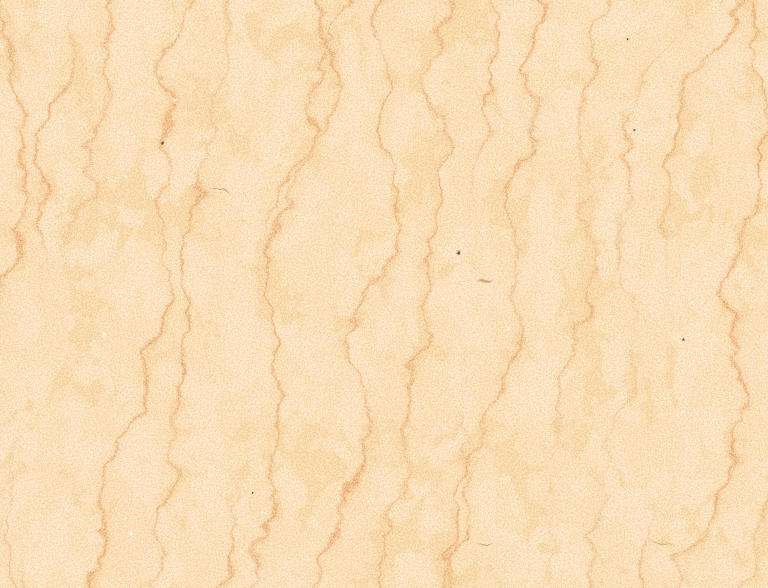
Give the GLSL for this texture, as a Shadertoy shader.

```glsl
// Cream marble with thin, jagged, peach veins that run from top to bottom.
// Veins are noisy curves drawn in a loop; pale patches are thresholded gradient
// noise held back near the veins; fine grain, specks and short cracks lie on top.

#define VEIN_SPACING 0.090
#define VEIN_SLANT   0.11
#define VEIN_WIDTH   0.0031
#define VEIN_DEPTH   0.72
#define HALO_WIDTH   0.009
#define PATCH_SCALE  vec2(10.5, 7.0)
#define PATCH_EDGE   0.05
#define GRAIN_SCALE  410.0
#define GRAIN_DEPTH  0.108
#define SPECK_SHARE  0.06
#define CRACK_SHARE  0.07

const int  VEIN_COUNT = 20;
const vec3 TAN   = vec3(0.971, 0.854, 0.673);
const vec3 CREAM = vec3(0.979, 0.876, 0.722);
const vec3 PALE  = vec3(0.983, 0.888, 0.752);
const vec3 HONEY = vec3(0.957, 0.810, 0.610);
const vec3 PEACH = vec3(0.920, 0.685, 0.480);
const vec3 BROWN = vec3(0.700, 0.470, 0.290);
const vec3 SOOT  = vec3(0.230, 0.200, 0.190);

// Two random values in 0..1 from an integer cell
vec2 hash2(vec2 cell) {
    uvec2 u = uvec2(ivec2(cell)) * uvec2(1597u, 3571u);
    uint h = (u.x ^ (u.y * 7919u)) * 40503u;
    h = (h ^ (h >> 15)) * 73471u;
    h = (h ^ (h >> 13)) * 92821u;
    h ^= h >> 16;
    return vec2(float(h & 65535u), float(h >> 16)) / 65535.0;
}

float cornerSlope(vec2 cell, vec2 offset) {
    float a = 6.2832 * hash2(cell).x;
    return dot(vec2(cos(a), sin(a)), offset);
}

// Gradient noise, about -0.7..0.7
float noise(vec2 p) {
    vec2 i = floor(p), f = p - i;
    vec2 u = f * f * f * (f * (f * 6.0 - 15.0) + 10.0);
    vec2 e = vec2(1.0, 0.0);
    return mix(mix(cornerSlope(i, f), cornerSlope(i + e, f - e), u.x),
               mix(cornerSlope(i + e.yx, f - e.yx), cornerSlope(i + 1.0, f - 1.0), u.x), u.y);
}

// x: vein core, y: soft stain around it
vec2 veins(vec2 p) {
    vec2 result = vec2(0.0);
    float jag = 0.034 * noise(p * vec2(8.0, 11.0)) + 0.018 * noise(p * vec2(20.0, 29.0) + 40.0)
              + 0.008 * noise(p * vec2(45.0, 62.0) + 80.0) + 0.003 * noise(p * 150.0);
    for (int k = 0; k < VEIN_COUNT; k++) {
        float id = float(k), row = id * 5.0 + 0.5;
        float x = (id - 2.5 + 0.7 * hash2(vec2(id, 91.0)).x) * VEIN_SPACING;
        x += VEIN_SLANT * (p.y - 0.5);
        x += 0.10 * noise(vec2(p.y * 1.7, row)) + 0.06 * noise(vec2(p.y * 4.3 + 30.0, row));
        float d = p.x + jag - x;
        float swell = noise(vec2(p.y * 6.0 + 60.0, row));
        float strength = smoothstep(-0.55, 0.15, noise(vec2(p.y * 2.3 + 90.0, row)));
        strength *= 0.85 + 0.7 * noise(vec2(p.y * 17.0 + 150.0, row));
        float core = exp(-pow(d / (VEIN_WIDTH * (1.0 + 0.8 * swell)), 2.0));
        float side = 1.0 + 1.8 * swell * sign(d);
        float halo = exp(-abs(d) / (HALO_WIDTH * max(side, 0.3)));
        result = max(result, strength * vec2(core, halo));
    }
    return result;
}

// Tan ground with lobed cream and pale patches, faintly rimmed
vec3 ground(vec2 p, float stain) {
    vec2 q = p + 0.016 * vec2(noise(p * 14.0 + 20.0), noise(p * 14.0 + 50.0));
    float lobes = abs(noise(q * vec2(21.0, 15.0) + 7.0)) - 0.17;
    float ragged = 0.22 * noise(q * vec2(42.0, 34.0)) + 0.13 * noise(q * 85.0);
    float broad = noise(q * PATCH_SCALE + 11.0);
    float second = noise(q * PATCH_SCALE * 1.5 + 33.0);
    float cream = 0.5 * broad + 0.55 * lobes + ragged + 0.17 - 0.3 * stain;
    float pale = 0.45 * second + 0.22 * broad + 0.55 * lobes + ragged - 0.04 - 0.25 * stain;
    vec3 color = mix(TAN, CREAM, smoothstep(-PATCH_EDGE, PATCH_EDGE, cream));
    color = mix(color, PALE, smoothstep(-PATCH_EDGE, PATCH_EDGE, pale));
    float rim = exp(-pow((cream + 0.03) / PATCH_EDGE, 2.0));
    return mix(color, HONEY, 0.16 * rim);
}

// Few small pits, one at most per cell
float specks(vec2 p, float cellSize, float seed, float pixel) {
    vec2 cell = floor(p / cellSize);
    vec2 chance = hash2(cell + seed);
    vec2 center = (cell + 0.2 + 0.6 * hash2(cell + seed + 100.0)) * cellSize;
    float radius = 0.001 + 0.0018 * chance.y;
    float dist = length((p - center) * vec2(1.0, 0.8)) + 0.002 * noise(p * 300.0);
    return step(chance.x, SPECK_SHARE) * (1.0 - smoothstep(radius - pixel, radius + pixel, dist));
}

// Rare short hairlines lying across the veins
float cracks(vec2 p, float pixel) {
    const float cellSize = 0.15;
    vec2 cell = floor(p / cellSize);
    vec2 chance = hash2(cell + 300.0);
    vec2 d = p - (cell + 0.5) * cellSize;
    d.y += (chance.y - 0.5) * 0.7 * d.x + 0.012 * noise(p * 38.0) + 0.002 * noise(p * 130.0);
    float taper = 1.0 - smoothstep(0.004, 0.012 + 0.014 * chance.y, abs(d.x));
    return step(chance.x, CRACK_SHARE) * taper * (1.0 - smoothstep(0.0, 0.0006 + pixel, abs(d.y)));
}

void mainImage(out vec4 fragColor, in vec2 fragCoord) {
    float pixel = 1.0 / iResolution.y;
    vec2 p = fragCoord * pixel;

    // Rotated lattices keep the grain free of rows
    vec2 g = mat2(0.8, 0.6, -0.6, 0.8) * p * GRAIN_SCALE;
    float grain = noise(g) + 0.6 * noise(g.yx * 0.67 + 500.0);

    vec2 vein = veins(p);
    vec3 color = ground(p, vein.y);
    color = mix(color, HONEY, 0.42 * vein.y);
    color = mix(color, PEACH, clamp(VEIN_DEPTH * vein.x * (0.9 - 0.7 * grain), 0.0, 1.0));
    color += GRAIN_DEPTH * grain * vec3(0.4, 0.9, 1.25);

    color = mix(color, BROWN, 0.6 * cracks(p, pixel));
    color = mix(color, SOOT, 0.85 * specks(p, 0.1, 200.0, pixel));
    color = mix(color, vec3(1.0, 0.98, 0.94), 0.8 * specks(p, 0.13, 400.0, pixel));
    fragColor = vec4(clamp(color, 0.0, 1.0), 1.0);
}
```
